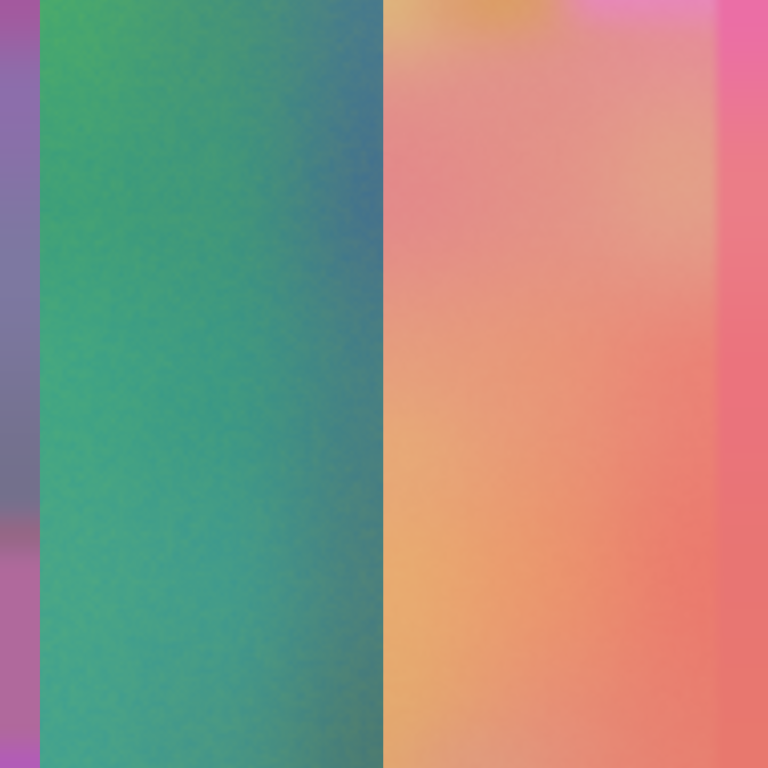
Give the GLSL for this background, as a Shadertoy shader.

```glsl
// Tall panels of blurred colour: a violet strip, a mottled green panel,
// a peach panel with soft glows and a rose strip at the right border.
// Vertical colour ramps are blended across each panel, then grain is added.

float hash(vec2 p) {
    p = fract(p * vec2(0.1031, 0.1130));
    p += dot(p, p.yx + 33.33);
    return fract((p.x + p.y) * p.x * 47.3);
}

float noise(vec2 p) {
    vec2 i = floor(p), f = fract(p);
    f = f * f * (3.0 - 2.0 * f);
    return mix(mix(hash(i), hash(i + vec2(1, 0)), f.x),
               mix(hash(i + vec2(0, 1)), hash(i + vec2(1, 1)), f.x), f.y);
}

// Five evenly spaced colours from bottom to top
vec3 ramp(float y, vec3 a, vec3 b, vec3 c, vec3 d, vec3 e) {
    float t = clamp(y, 0.0, 1.0) * 4.0;
    vec3 col = mix(a, b, smoothstep(0.0, 1.0, t));
    col = mix(col, c, smoothstep(1.0, 2.0, t));
    col = mix(col, d, smoothstep(2.0, 3.0, t));
    return mix(col, e, smoothstep(3.0, 4.0, t));
}

// Elliptical glow, 1 at its centre
float glow(vec2 p, vec2 centre, vec2 radius) {
    vec2 d = (p - centre) / radius;
    return exp(-dot(d, d));
}

vec3 violetStrip(float y) {
    vec3 col = mix(vec3(0.69, 0.41, 0.61), vec3(0.45, 0.44, 0.55), smoothstep(0.25, 0.36, y));
    col = mix(col, vec3(0.49, 0.47, 0.63), smoothstep(0.36, 0.65, y));
    col = mix(col, vec3(0.55, 0.43, 0.67), smoothstep(0.65, 0.88, y));
    col = mix(col, vec3(0.64, 0.35, 0.62), smoothstep(0.88, 1.0, y));
    col = mix(col, vec3(0.60, 0.38, 0.47), 0.5 * glow(vec2(0, y), vec2(0, 0.305), vec2(1, 0.025)));
    return mix(col, vec3(0.70, 0.36, 0.72), smoothstep(0.06, 0.0, y));
}

vec3 greenPanel(vec2 p) {
    float x = (p.x - 0.052) / 0.447;
    vec3 left = ramp(p.y, vec3(0.27, 0.64, 0.55), vec3(0.28, 0.65, 0.53),
        vec3(0.26, 0.65, 0.51), vec3(0.25, 0.63, 0.47), vec3(0.28, 0.66, 0.43));
    vec3 middle = ramp(p.y, vec3(0.28, 0.59, 0.52), vec3(0.26, 0.61, 0.54),
        vec3(0.24, 0.60, 0.51), vec3(0.25, 0.59, 0.48), vec3(0.27, 0.58, 0.47));
    vec3 right = ramp(p.y, vec3(0.29, 0.48, 0.45), vec3(0.29, 0.50, 0.49),
        vec3(0.28, 0.50, 0.51), vec3(0.28, 0.45, 0.54), vec3(0.29, 0.48, 0.54));
    vec3 col = mix(left, middle, smoothstep(0.0, 0.62, x));
    return mix(col, right, smoothstep(0.5, 1.02, x));
}

vec3 peachPanel(vec2 p) {
    float x = (p.x - 0.499) / 0.436;
    vec3 left = ramp(p.y, vec3(0.89, 0.66, 0.43), vec3(0.91, 0.67, 0.44),
        vec3(0.90, 0.62, 0.49), vec3(0.89, 0.54, 0.54), vec3(0.88, 0.59, 0.55));
    vec3 middle = ramp(p.y, vec3(0.90, 0.56, 0.47), vec3(0.92, 0.59, 0.43),
        vec3(0.91, 0.59, 0.47), vec3(0.89, 0.57, 0.53), vec3(0.88, 0.57, 0.55));
    vec3 right = ramp(p.y, vec3(0.91, 0.50, 0.44), vec3(0.92, 0.48, 0.43),
        vec3(0.92, 0.51, 0.46), vec3(0.89, 0.60, 0.54), vec3(0.90, 0.55, 0.60));
    vec3 col = mix(left, middle, smoothstep(0.0, 0.55, x));
    col = mix(col, right, smoothstep(0.4, 1.0, x));

    // Amber and lilac light along the top, sand light at the right
    col = mix(col, vec3(0.87, 0.72, 0.49), 0.9 * glow(p, vec2(0.50, 1.0), vec2(0.10, 0.08)));
    col = mix(col, vec3(0.86, 0.62, 0.39), 0.9 * glow(p, vec2(0.65, 1.0), vec2(0.09, 0.055)));
    col = mix(col, vec3(0.91, 0.53, 0.74), 0.9 * smoothstep(0.70, 0.79, p.x) * smoothstep(0.94, 1.01, p.y));
    col = mix(col, vec3(0.89, 0.64, 0.53), 0.6 * glow(p, vec2(0.88, 0.77), vec2(0.09, 0.11)));

    // Warm light on the lower left, dusty corner below
    col = mix(col, vec3(0.91, 0.68, 0.46), 0.6 * glow(p, vec2(0.50, 0.42), vec2(0.11, 0.07)));
    return mix(col, vec3(0.87, 0.60, 0.51), 0.6 * glow(p, vec2(0.62, 0.0), vec2(0.10, 0.06)));
}

vec3 roseStrip(float y) {
    return ramp(y, vec3(0.91, 0.47, 0.43), vec3(0.91, 0.46, 0.45),
        vec3(0.92, 0.45, 0.49), vec3(0.92, 0.49, 0.53), vec3(0.92, 0.43, 0.65));
}

void mainImage(out vec4 fragColor, in vec2 fragCoord) {
    vec2 p = fragCoord / iResolution.xy;
    float aa = 0.75 / iResolution.x;

    // Mottled grain, strongest on the green panel
    float grain = 0.6 * noise(p * 95.0) + 0.4 * noise(p * 190.0 + 17.0) - 0.5;
    vec3 green = greenPanel(p) + grain * vec3(0.045, 0.025, -0.035);
    vec3 peach = peachPanel(p) + grain * vec3(0.004, 0.014, 0.010);

    // Crisp inner edges, soft outer one
    vec3 col = mix(violetStrip(p.y), green, smoothstep(0.052 - aa, 0.052 + aa, p.x));
    col = mix(col, peach, smoothstep(0.499 - aa, 0.499 + aa, p.x));
    col = mix(col, roseStrip(p.y), smoothstep(0.922, 0.945, p.x));

    fragColor = vec4(clamp(col, 0.0, 1.0), 1.0);
}
```
